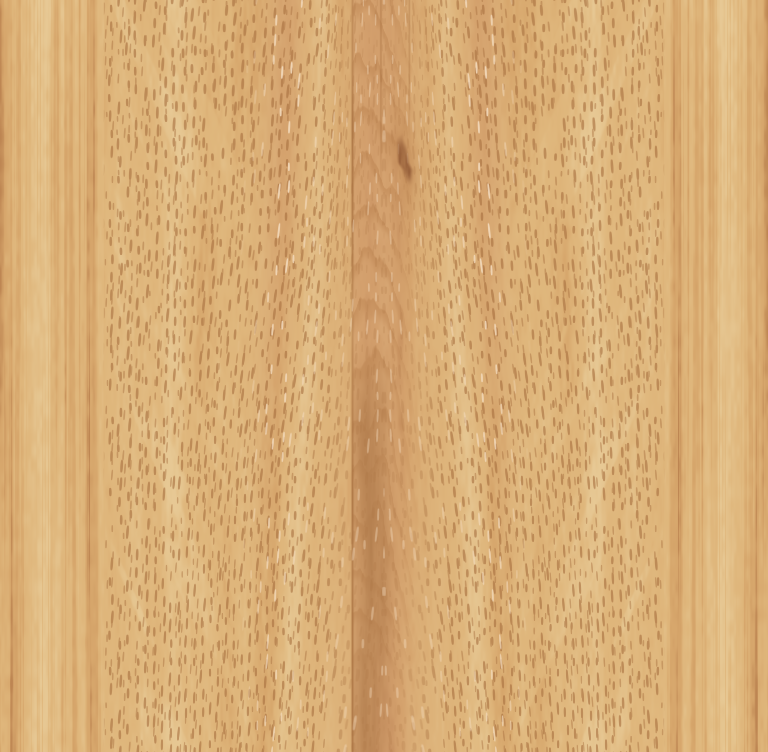
A WebGL 1 fragment shader for this texture:

```glsl
precision highp float;

uniform vec2 u_resolution;

const vec3 BROWN = vec3(0.74, 0.52, 0.32);
const vec3 TAN = vec3(0.84, 0.65, 0.42);
const vec3 HONEY = vec3(0.875, 0.715, 0.485);
const vec3 CREAM = vec3(0.905, 0.785, 0.58);
const vec3 ROSE = vec3(0.82, 0.61, 0.43);
const vec3 PORE = vec3(0.66, 0.44, 0.25);
const vec3 FLECK = vec3(0.96, 0.87, 0.76);
const vec3 KNOT = vec3(0.50, 0.28, 0.16);
const float STRIP_EDGE = 0.364;    // distance from the axis to the striped sides
const float FLARE = 0.045;         // spread of the grain toward the bottom
const float SEAM_X = 0.459;
const vec2 KNOT_POS = vec2(0.527, 0.787);
const vec2 KNOT_SIZE = vec2(0.0085, 0.034);
const vec2 ARCH_PEAK = vec2(0.474, 0.90);
const float ARCH_CURVE = 38.0;
const float ARCH_COUNT = 15.0;

float hash(vec2 p) {
  vec3 q = fract(vec3(p.xyx) * 0.1031);
  q += dot(q, q.yzx + 33.33);
  return fract((q.x + q.y) * q.z);
}

float noise(vec2 p) {
  vec2 i = floor(p), f = fract(p);
  f = f * f * (3.0 - 2.0 * f);
  return mix(mix(hash(i), hash(i + vec2(1.0, 0.0)), f.x),
             mix(hash(i + vec2(0.0, 1.0)), hash(i + 1.0), f.x), f.y);
}

float fbm(vec2 p) {
  float sum = 0.0, amp = 0.5;
  for (int i = 0; i < 4; i++) {
    sum += amp * noise(p);
    p = p * 2.03 + 17.1;
    amp *= 0.5;
  }
  return sum;
}

float bump(float x, float centre, float width) {
  float d = (x - centre) / width;
  return exp(-d * d);
}

// Short slanted dashes, one per cell, staggered between columns
float dashes(vec2 p, vec2 cells, float halfWidth, float density, float seed) {
  float column = floor(p.x * cells.x);
  float y = p.y * cells.y + hash(vec2(column, seed)) * 9.0;
  vec2 id = vec2(column + seed, floor(y));
  float rnd = hash(id + 3.7);
  vec2 d = vec2(fract(p.x * cells.x) - 0.3 - 0.4 * hash(id + 11.3), fract(y) - 0.5) / cells;
  d.x += d.y * 0.12 * (rnd - 0.3);
  float reach = (0.24 + 0.22 * rnd) / cells.y;
  float taper = halfWidth * sqrt(max(0.0, 1.0 - pow(d.y / reach, 2.0)));
  float soft = max(0.0011, 0.8 / u_resolution.x);
  float body = 1.0 - smoothstep(taper - soft * 0.5, taper + soft, abs(d.x));
  return body * smoothstep(1.0, 0.7, abs(d.y) / reach) * step(hash(id + 29.1), density);
}

void main() {
  vec2 uv = gl_FragCoord.xy / u_resolution;
  float m = abs(uv.x - 0.5);
  float wander = (noise(vec2(m * 7.0, uv.y * 3.0)) - 0.5) * 0.008;
  float lane = m - FLARE * (0.5 - uv.y) * smoothstep(0.34, 0.12, m) * smoothstep(0.0, 0.08, m);
  lane += wander * smoothstep(0.36, 0.3, m);
  float strip = smoothstep(STRIP_EDGE - 0.002, STRIP_EDGE + 0.002, m);
  float field = 1.0 - strip;

  // Broad bands of tone along the grain
  float tone = 0.56 + 0.62 * (fbm(vec2(lane * 38.0, uv.y * 1.6)) - 0.47);
  tone += 0.20 * bump(lane, 0.10, 0.022) + 0.17 * bump(lane, 0.28, 0.018);
  tone += 0.12 * bump(m, 0.347, 0.018) + 0.24 * bump(m, 0.435, 0.025);
  tone -= 0.22 * bump(lane, 0.145, 0.016) + 0.12 * bump(lane, 0.205, 0.022);
  tone -= 0.28 * bump(m, 0.0, 0.06) + 0.28 * smoothstep(0.455, 0.5, m);
  tone += 0.10 * (0.5 - uv.y) * field;
  tone += 0.16 * (noise(uv * vec2(260.0, 55.0)) - 0.5);

  // Pale rays crossing the grain at a slant
  float ray = noise(vec2((m - 0.42 * uv.y) * 75.0, uv.y * 5.0));
  tone += 0.15 * smoothstep(0.62, 0.9, ray) * smoothstep(0.13, 0.22, m) * field;

  // Fine straight stripes on both sides
  float coarse = noise(vec2(m * 270.0, uv.y * 1.3));
  float fine = noise(vec2(m * 490.0 + 40.0, uv.y * 2.5));
  float lines = smoothstep(0.5, 0.9, coarse) * 0.65 + smoothstep(0.55, 0.95, fine) * 0.35;
  tone += strip * (0.12 - 0.52 * lines);

  vec3 color = mix(BROWN, TAN, smoothstep(0.0, 0.32, tone));
  color = mix(color, HONEY, smoothstep(0.28, 0.62, tone));
  color = mix(color, CREAM, smoothstep(0.6, 1.0, tone));
  float rosy = bump(lane, 0.147, 0.024) * smoothstep(0.1, 0.9, uv.y) + 0.6 * bump(m, 0.0, 0.075);
  color = mix(color, ROSE, 0.45 * clamp(rosy, 0.0, 1.0));

  // Heartwood with a sharp left seam, arched rings and a dark lower streak
  float heart = smoothstep(SEAM_X - 0.002, SEAM_X + 0.002, uv.x) * smoothstep(0.555, 0.495, uv.x);
  color = mix(color, ROSE, 0.48 * heart);
  float dx = uv.x - ARCH_PEAK.x - 0.012 * (noise(vec2(uv.y * 6.0, 4.0)) - 0.5);
  float level = uv.y - ARCH_PEAK.y + ARCH_CURVE * dx * dx + 0.09 * fbm(uv * vec2(42.0, 9.0));
  float ring = fract(level * ARCH_COUNT);
  float ringLine = smoothstep(0.55, 0.92, ring) * smoothstep(1.0, 0.93, ring);
  color = mix(color, BROWN, 0.5 * ringLine * heart * smoothstep(0.04, 0.2, uv.y));
  float streakX = 0.481 + 0.012 * (noise(vec2(uv.y * 5.0, 8.0)) - 0.5);
  float streak = bump(uv.x, streakX, 0.021) * smoothstep(0.56, 0.42, uv.y);
  streak *= 0.45 + 0.85 * fbm(uv * vec2(110.0, 9.0));
  color = mix(color, BROWN * 0.94, clamp(0.9 * streak * heart, 0.0, 1.0));
  float cracks = bump(uv.x, SEAM_X, 0.0016) * (0.3 + 0.5 * noise(vec2(uv.y * 12.0, 2.0)));
  cracks += 0.45 * bump(uv.x, 0.496, 0.0013) * smoothstep(0.72, 0.85, uv.y);
  cracks += 0.35 * bump(uv.x, 0.533, 0.0013) * smoothstep(0.8, 0.9, uv.y);
  color = mix(color, PORE, clamp(cracks, 0.0, 1.0));

  // Open pores and bright flecks
  vec2 grain = vec2(lane + 0.4, uv.y);
  float poreMask = field * mix(0.35, 1.0, smoothstep(0.03, 0.09, m));
  float pores = dashes(grain, vec2(88.0, 42.0), 0.0014, 0.72, 5.0);
  pores = max(pores, 0.75 * dashes(grain + 0.0057, vec2(131.0, 56.0), 0.0008, 0.5, 71.0));
  color = mix(color, PORE, 0.62 * pores * poreMask);
  float fleckMask = smoothstep(0.21, 0.13, m) * (0.45 + 0.55 * bump(lane, 0.145, 0.035));
  float flecks = dashes(grain + vec2(0.0021, 0.008), vec2(88.0, 38.0), 0.0010, 0.30, 131.0);
  color = mix(color, FLECK, 0.85 * flecks * fleckMask);

  // Knot with a warm halo
  vec2 k = (uv - KNOT_POS) / KNOT_SIZE;
  k.x += 0.35 * k.y + 0.9 * (noise(vec2(uv.y * 70.0, 1.0)) - 0.5);
  float r = length(k);
  color = mix(color, BROWN, 0.5 * exp(-0.35 * r * r));
  color = mix(color, KNOT, 0.75 * smoothstep(1.1, 0.4, r) * (0.55 + 0.45 * noise(uv * vec2(300.0, 60.0))));

  gl_FragColor = vec4(color, 1.0);
}
```
